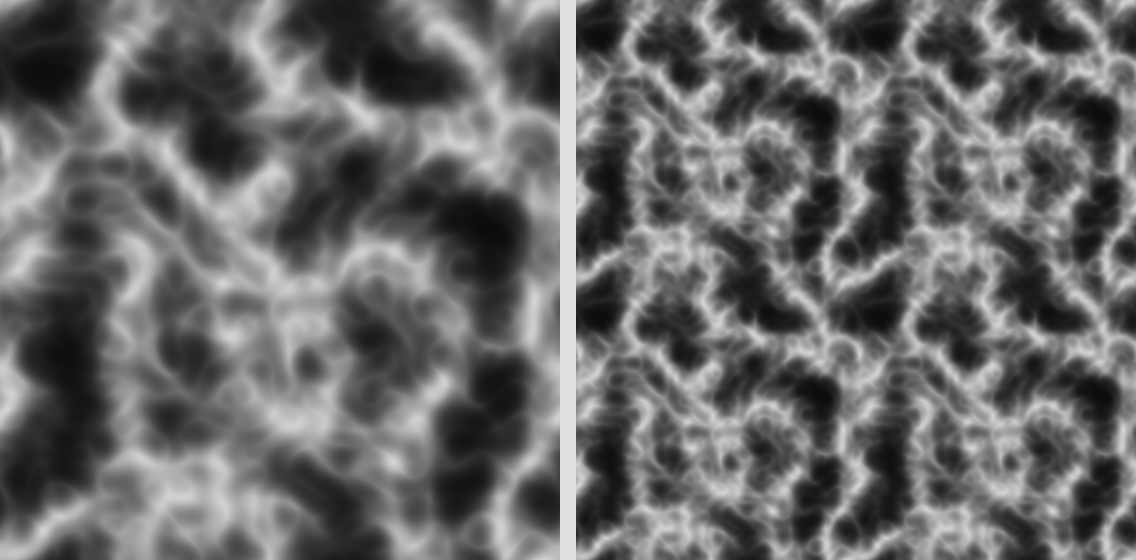
Left, the tile; right, the same tile 2 across and 2 down.
This texture is drawn by a Shadertoy shader. Its source:

```glsl
#define BASE_CELLS 4
#define OCTAVES 3
#define GAIN 0.45
#define CREASE_SOFTNESS 0.045
#define HOLLOW_BRIGHTNESS 0.03
#define VEIN_BRIGHTNESS 0.90
#define FALLOFF 6.5
#define FALLOFF_POWER 1.65
#define SEED 11

const float TAU = 6.2831853;

// Integer hash of a lattice point, giving a value in 0..1
float hash(ivec2 cell, int layer) {
    uvec3 v = uvec3(cell, layer + SEED * 31) * 1664525u + 1013904223u;
    v.x += v.y * v.z;
    v.y += v.z * v.x;
    v.z += v.x * v.y;
    v ^= v >> 16u;
    v.x += v.y * v.z;
    return float(v.x >> 8u) / 16777216.0;
}

// Slope contribution of one lattice corner, wrapped to the period
float corner(ivec2 cell, vec2 offset, int period, int layer) {
    ivec2 wrapped = ivec2(mod(vec2(cell), float(period)));
    float angle = TAU * hash(wrapped, layer);
    vec2 gradient = cos(vec2(angle, angle - TAU * 0.25));
    return dot(gradient, offset);
}

// Tiling gradient noise
float gradientNoise(vec2 p, int period, int layer) {
    ivec2 cell = ivec2(floor(p));
    vec2 f = fract(p);
    vec2 s = f * f * f * (f * (f * 6.0 - 15.0) + 10.0);
    float a = corner(cell, f, period, layer);
    float b = corner(cell + ivec2(1, 0), f - vec2(1, 0), period, layer);
    float c = corner(cell + ivec2(0, 1), f - vec2(0, 1), period, layer);
    float d = corner(cell + ivec2(1, 1), f - vec2(1, 1), period, layer);
    return mix(mix(a, b, s.x), mix(c, d, s.x), s.y);
}

// Sum of folded noise: low along the veins, high inside the hollows
float turbulence(vec2 uv) {
    float total = 0.0, weight = 1.0;
    int period = BASE_CELLS;
    for (int i = 0; i < OCTAVES; i++) {
        vec2 shift = vec2(0.37, 0.61) * float(i);
        float n = gradientNoise(uv * float(period) + shift, period, i);
        total += weight * sqrt(n * n + CREASE_SOFTNESS * CREASE_SOFTNESS);
        weight *= GAIN;
        period *= 2;
    }
    return total;
}

void mainImage(out vec4 fragColor, in vec2 fragCoord) {
    vec2 uv = fragCoord / iResolution.xy;
    float depth = turbulence(uv);

    // Bright veins fade smoothly into dark hollows
    float vein = exp(-FALLOFF * pow(depth, FALLOFF_POWER));
    float grey = mix(HOLLOW_BRIGHTNESS, VEIN_BRIGHTNESS, vein);
    fragColor = vec4(vec3(grey), 1.0);
}
```
